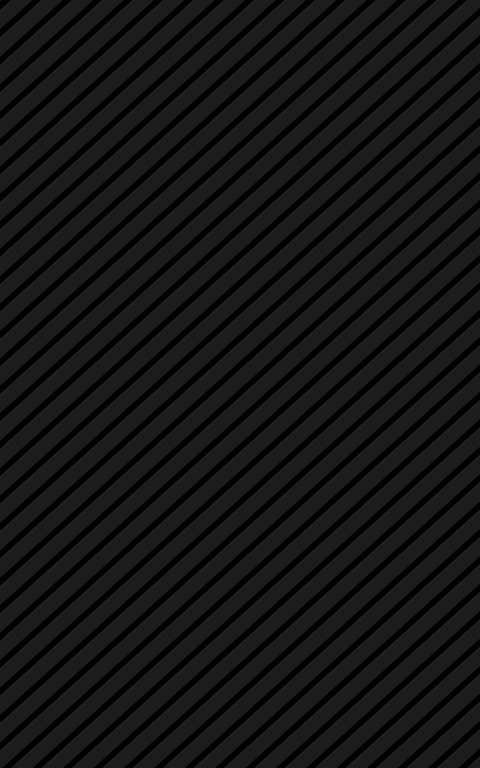
This pattern is drawn by a Shadertoy shader. Its source:

```glsl
// Diagonal pinstripes: charcoal bands split by narrow black grooves.
// A linear phase counts the stripes; its wrapped distance to each groove
// gives the groove mask and a faint highlight on one rim of the band.

const vec2 REPEATS = vec2(15.79, 28.0);   // stripes across and down
const float GROOVE_CENTER = 0.217;        // position within one repeat
const float GROOVE_WIDTH = 0.29;          // fraction of one repeat
const float RIM_WIDTH = 0.07;

const vec3 BAND_COLOR = vec3(0.110);
const vec3 GROOVE_COLOR = vec3(0.004);
const vec3 RIM_COLOR = vec3(0.138);

// Signed distance from the nearest groove center, in repeats.
float grooveOffset(float phase, float center) {
    return fract(phase - center + 0.5) - 0.5;
}

// Antialiased strip of the given width around zero.
float strip(float offset, float width, float blur) {
    float edge = abs(offset) - 0.5 * width;
    return 1.0 - smoothstep(-0.5 * blur, 0.5 * blur, edge);
}

void mainImage(out vec4 fragColor, in vec2 fragCoord) {
    vec2 uv = fragCoord / iResolution.xy;

    // Stripes rise from lower left to upper right
    float phase = REPEATS.x * uv.x - REPEATS.y * uv.y;
    float blur = 1.3 * length(REPEATS / iResolution.xy);

    float offset = grooveOffset(phase, GROOVE_CENTER);
    float rimOffset = offset - 0.5 * (GROOVE_WIDTH + RIM_WIDTH);

    // Band, lit rim, then groove on top
    vec3 color = mix(BAND_COLOR, RIM_COLOR, strip(rimOffset, RIM_WIDTH, blur));
    color = mix(color, GROOVE_COLOR, strip(offset, GROOVE_WIDTH, blur));

    fragColor = vec4(color, 1.0);
}
```
